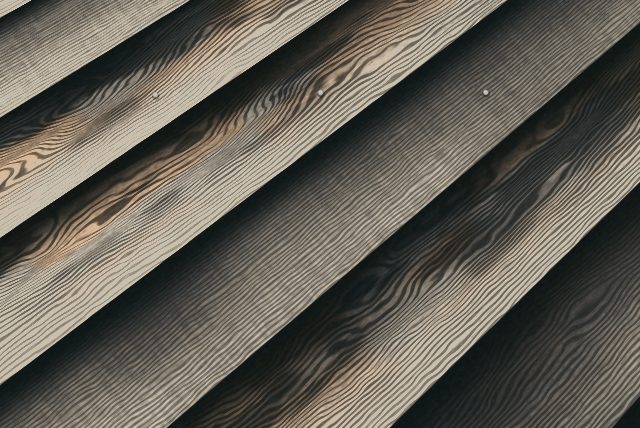
Give the GLSL for this texture, as a WebGL 1 fragment shader.

```glsl
precision highp float;
// Weathered lapped boards running diagonally, fanning out from a far vanishing point.
// A projective ratio numbers the boards; grain is the contours of a warped height
// field, shaded from the black gap under each lap to the pale worn lower edge.

uniform vec2 u_resolution;

// Layout, in canvas heights
const vec2 VANISH = vec2(4.453, 3.477);
const float FIRST_RATIO = 1.617;
const float BOARD_STEP = 0.1497;
const float BOARD_WIDTH = 0.3;

// Grain
const float PLAIN_LINES = 32.0;
const float FIGURED_LINES = 27.0;
const float FIGURE_WARP = 12.0;
const float PLAIN_DEPTH = 0.42;
const float FIGURED_DEPTH = 0.70;
const float EDGE_DEPTH = 0.52;

// Light
const float GAIN = 0.98;
const float PLAIN_TONE = 0.70;

// Nails
const vec2 NAIL_START = vec2(0.363, 0.780);
const float NAIL_SPACING = 0.386;
const float NAIL_RADIUS = 0.0058;
const vec3 NAIL_COLOUR = vec3(0.78, 0.77, 0.73);

// Wood tones from gap to worn edge
const vec3 GAP = vec3(0.04, 0.075, 0.075);
const vec3 CHARCOAL = vec3(0.25, 0.25, 0.24);
const vec3 TAUPE = vec3(0.50, 0.47, 0.42);
const vec3 BLEACHED = vec3(0.79, 0.75, 0.68);
const vec3 BROWN_TINT = vec3(1.08, 0.96, 0.86);

float hash(vec2 p) {
  return fract(sin(dot(p, vec2(127.1, 311.7))) * 43758.545);
}

float noise(vec2 p) {
  vec2 i = floor(p), f = fract(p);
  f = f * f * f * (f * (f * 6.0 - 15.0) + 10.0);
  return mix(mix(hash(i), hash(i + vec2(1.0, 0.0)), f.x),
             mix(hash(i + vec2(0.0, 1.0)), hash(i + vec2(1.0, 1.0)), f.x), f.y);
}

// x: distance along the boards, y: board number plus position across it
vec2 boardSpace(vec2 p) {
  vec2 d = VANISH - p;
  return vec2(length(d), (FIRST_RATIO - d.x / d.y) / BOARD_STEP);
}

// Two figured boards, then a plain one; the lowest boards are calmer
float figureOf(float id) {
  float figure = mod(id, 3.0) < 1.5 ? 1.0 : 0.06;
  return id > 3.5 ? 0.4 * figure : figure;
}

// Growth ring count: straight lines near the lower edge, loops above
float rings(vec2 q, float id) {
  float v = q.y - id;
  float figure = figureOf(id);
  vec2 seed = vec2(id * 17.3, id * 9.1);
  float warp = noise(vec2(q.x * 2.6, v * 2.4) + seed)
             + 0.35 * noise(vec2(q.x * 6.5, v * 6.0) + seed + 31.0) - 0.67;
  float calm = 1.0 - 0.85 * smoothstep(0.3, 0.85, v);
  float wobble = 0.9 * noise(vec2(q.x * 11.0, v * 9.0) + seed)
               + 0.5 * noise(vec2(q.x * 28.0, v * 20.0) + seed);
  return mix(PLAIN_LINES, FIGURED_LINES, figure) * v
       + FIGURE_WARP * figure * calm * warp + wobble;
}

vec3 woodTone(float l) {
  vec3 c = mix(GAP, CHARCOAL, clamp(l / 0.25, 0.0, 1.0));
  c = mix(c, TAUPE, clamp((l - 0.25) / 0.22, 0.0, 1.0));
  return mix(c, BLEACHED, clamp((l - 0.47) / 0.3, 0.0, 1.0));
}

void main() {
  float px = 1.0 / u_resolution.y;
  vec2 p = gl_FragCoord.xy * px;
  vec2 q = boardSpace(p);
  float id = floor(q.y);
  float v = q.y - id;
  float figure = figureOf(id);
  vec2 seed = vec2(id * 7.7, id * 23.1);

  // Wear: broad patches, fibres along the grain and faint saw marks across it
  float patches = noise(vec2(q.x * 3.0, v * 2.0) + seed + 50.0);
  float stain = 0.65 * noise(vec2(q.x * 4.0, v * 4.5) + seed)
              + 0.35 * noise(vec2(q.x * 11.0, v * 12.0) + seed);
  float fibre = noise(vec2(q.x * 28.0, v * 55.0) + seed);
  float speck = noise(vec2(q.x * 130.0, v * 65.0) + seed);
  float saw = noise(vec2(q.x * 110.0, v * 5.0) + seed);

  // Grain lines, broken by fibres, faded where finer than the canvas resolves
  float ring = rings(q, id);
  float dx = rings(boardSpace(p + vec2(px, 0.0)), id) - ring;
  float dy = rings(boardSpace(p + vec2(0.0, px)), id) - ring;
  float resolved = 1.0 - smoothstep(0.3, 0.6, length(vec2(dx, dy)));
  float wave = 0.5 + 0.5 * sin(6.2832 * ring);
  float upper = figure * (1.0 - smoothstep(0.35, 0.9, v));
  float ragged = 0.45 * (fibre - 0.5) + 0.35 * (speck - 0.5);
  float thickness = (stain - 0.45) * mix(0.4, 1.0, upper) + ragged;
  float line = mix(0.45, smoothstep(0.2, 1.0, wave + thickness), resolved);
  float depth = mix(PLAIN_DEPTH, mix(FIGURED_DEPTH, EDGE_DEPTH, v), figure);

  // Light: dark under the lap above, pale toward the lower edge
  float shade = smoothstep(0.02, 0.36, v + 0.06 * (patches - 0.5))
              * (0.46 + 0.54 * smoothstep(0.2, 0.95, v));
  float low = max(id, 0.0);
  float plainTone = id < 0.0 ? 0.9 : PLAIN_TONE;
  float tone = (1.0 - 0.023 * low * low) * mix(plainTone, 1.0, figure)
             * (1.12 - 0.16 * p.x);
  float light = GAIN * tone * shade * (0.75 + 0.5 * patches) * (1.0 - depth * line);
  light *= 1.0 - 0.5 * upper * smoothstep(0.45, 0.7, stain + 0.2 * (fibre - 0.5));
  light *= 0.8 + 0.3 * fibre + 0.22 * speck + 0.14 * (saw - 0.5) * (1.0 - figure);
  light += 0.025 + 0.03 * (speck - 0.5);
  light *= 1.0 - smoothstep(1.0 - 1.8 * px / BOARD_WIDTH, 1.0, v);
  vec3 colour = woodTone(light);
  float warm = noise(vec2(q.x * 5.0, v * 5.0) + seed + 80.0);
  colour *= mix(vec3(1.0), BROWN_TINT, upper * smoothstep(0.3, 0.6, warm));

  // A row of nail heads with a small stain below each
  for (int i = 0; i < 3; i++) {
    float n = float(i);
    vec2 nail = NAIL_START + vec2(NAIL_SPACING * n, 0.012 * (hash(vec2(n, 4.0)) - 0.5));
    float halo = length(p - nail + vec2(-0.001, 0.003)) - NAIL_RADIUS;
    colour *= 1.0 - 0.4 * (1.0 - smoothstep(0.0, 0.005, halo));
    float head = length(p - nail) - NAIL_RADIUS;
    vec3 metal = NAIL_COLOUR * (0.98 + 15.0 * (p.y - nail.y));
    colour = mix(colour, metal, 1.0 - smoothstep(-px, px, head));
  }
  gl_FragColor = vec4(colour, 1.0);
}
```
